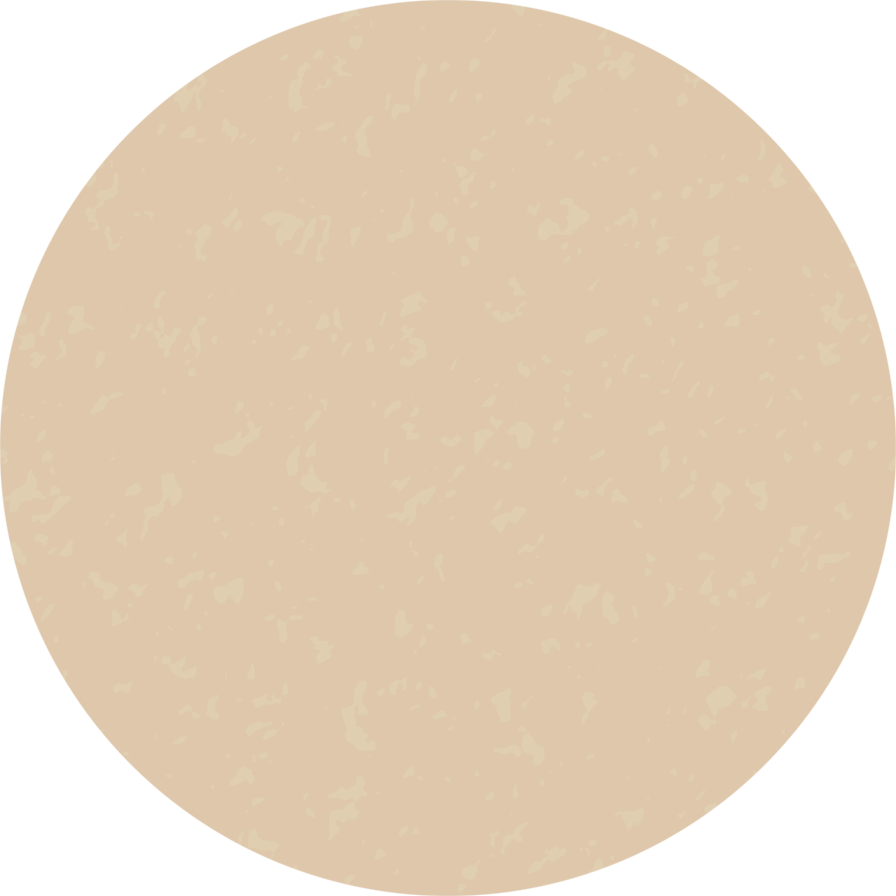
This texture is drawn by a WebGL 2 fragment shader. Its source:

```glsl
#version 300 es
precision highp float;

// A sand-coloured disc on white, mottled with faint, paler flakes.
// Three octaves of gradient noise (clumps, flakes, ragged rims) are summed
// and cut at a threshold, so flakes stay crisp and gather in loose clusters.

uniform vec2 u_resolution;
out vec4 outColor;

const vec3 PAPER = vec3(1.0);
const vec3 SAND = vec3(0.869, 0.780, 0.669);
const vec3 FLAKE = vec3(0.880, 0.806, 0.692);

const float DISC_RADIUS = 0.5;
const float CLUMP_SCALE = 17.0;    // noise cells across the canvas
const float FLAKE_SCALE = 52.0;
const float RIM_SCALE = 108.0;
const float CLUMP_WEIGHT = 0.40;
const float FLAKE_WEIGHT = 0.50;
const float RIM_WEIGHT = 0.27;
const float THRESHOLD = 0.215;     // higher leaves fewer flakes
const float GRAIN_ANGLE = 0.95;    // main direction of the flakes, radians
const float GRAIN_STRETCH = 1.35;
const float WARP_SCALE = 24.0;
const float WARP_AMOUNT = 0.012;

float hash(vec2 p) {
    return fract(sin(dot(p, vec2(127.1, 311.7))) * 43758.5453);
}

// Unit gradient at a lattice corner, projected on the offset from it
float cornerSlope(vec2 cell, vec2 offset) {
    float angle = 6.28319 * hash(cell);
    return dot(vec2(cos(angle), sin(angle)), offset);
}

float gradientNoise(vec2 p) {
    vec2 cell = floor(p);
    vec2 f = p - cell;
    vec2 u = f * f * f * (f * (f * 6.0 - 15.0) + 10.0);
    vec2 e = vec2(1.0, 0.0);
    float low = mix(cornerSlope(cell, f),
                    cornerSlope(cell + e.xy, f - e.xy), u.x);
    float high = mix(cornerSlope(cell + e.yx, f - e.yx),
                     cornerSlope(cell + e.xx, f - e.xx), u.x);
    return mix(low, high, u.y);
}

// Turns the grain direction onto the x axis and stretches along it
vec2 alongGrain(vec2 p) {
    float c = cos(GRAIN_ANGLE);
    float s = sin(GRAIN_ANGLE);
    vec2 q = vec2(c * p.x + s * p.y, c * p.y - s * p.x);
    return q / vec2(GRAIN_STRETCH, 1.0);
}

float mottle(vec2 p) {
    // Gentle warp so that the flakes bend and vary in direction
    vec2 warp = vec2(gradientNoise(p * WARP_SCALE + 31.7),
                     gradientNoise(p * WARP_SCALE + 77.3));
    vec2 q = alongGrain(p + WARP_AMOUNT * warp);
    return CLUMP_WEIGHT * gradientNoise(p * CLUMP_SCALE + 5.3)
         + FLAKE_WEIGHT * gradientNoise(q * FLAKE_SCALE + 113.9)
         + RIM_WEIGHT * gradientNoise(q * RIM_SCALE + 241.1);
}

void main() {
    float canvas = min(u_resolution.x, u_resolution.y);
    vec2 p = (gl_FragCoord.xy - 0.5 * u_resolution) / canvas;
    float pixel = 1.0 / canvas;

    // Flakes, smoothed over about one pixel
    float level = mottle(p);
    float blur = 0.7 * fwidth(level) + 1e-4;
    float flake = smoothstep(THRESHOLD - blur, THRESHOLD + blur, level);
    vec3 color = mix(SAND, FLAKE, flake);

    // Disc
    float edge = length(p) - DISC_RADIUS;
    color = mix(color, PAPER, smoothstep(-pixel, pixel, edge));

    outColor = vec4(color, 1.0);
}
```
